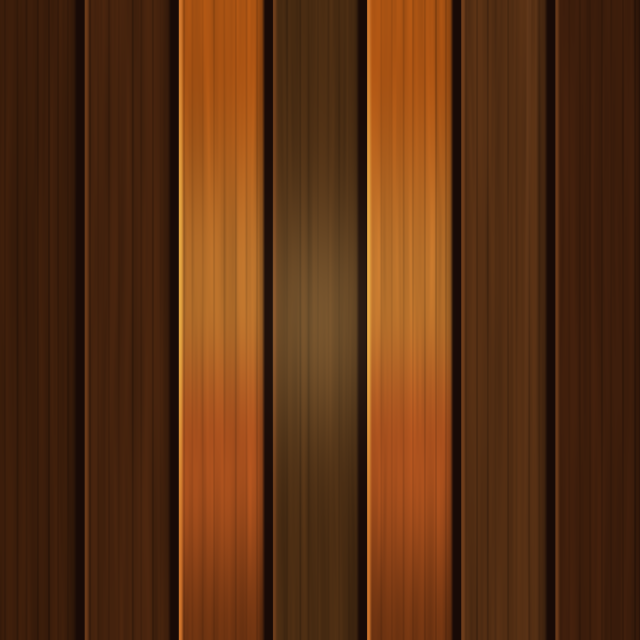
This texture is drawn by a WebGL 2 fragment shader. Its source:

```glsl
#version 300 es
precision highp float;
// Varnished vertical wooden planks, two of them orange, lit by a soft central glow.

uniform vec2 u_resolution;
out vec4 fragColor;

// Layout, in canvas units
const float PLANK_PITCH = 0.1471;
const float FIRST_EDGE = 0.1312;   // left edge of plank 0
const float GAP_WIDTH = 0.0125;
const float RIM_WIDTH = 0.0085;
const float EDGE_SOFT = 0.0022;
const vec2 GLOW_CENTER = vec2(0.497, 0.505);
const vec2 GLOW_SIZE = vec2(0.115, 0.185);

// Grain
const float GRAIN_AMOUNT = 0.20;
const float FINE_AMOUNT = 0.13;
const float GROOVE_AMOUNT = 0.20;
const float GROOVES_PER_PLANK = 9.0;

// Colours
const vec3 GAP_COLOR = vec3(0.095, 0.040, 0.025);
const vec3 GLOW_COLOR = vec3(0.17, 0.155, 0.105);
const vec3 ORANGE_FOOT = vec3(0.43, 0.20, 0.065);
const vec3 ORANGE_RED = vec3(0.665, 0.315, 0.115);
const vec3 ORANGE_GOLD = vec3(0.715, 0.435, 0.165);
const vec3 ORANGE_TOP = vec3(0.665, 0.325, 0.075);
const vec3 GOLD_RIM = vec3(0.91, 0.67, 0.27);
const vec3 AMBER_RIM = vec3(0.83, 0.47, 0.18);
const vec3 BROWN_RIM = vec3(0.47, 0.26, 0.115);
const vec3 STREAK_COLOR = vec3(0.43, 0.25, 0.12);
const vec3 PLANK_COLORS[7] = vec3[7](
  vec3(0.235, 0.115, 0.042), vec3(0.270, 0.135, 0.052), ORANGE_RED,
  vec3(0.285, 0.170, 0.070), ORANGE_RED,
  vec3(0.325, 0.180, 0.075), vec3(0.240, 0.115, 0.045));

float hash(ivec2 cell) {
  uvec2 q = uvec2(cell) * uvec2(1597u, 3812u) + 7919u;
  uint n = (q.x ^ (q.y << 7)) * 747796u + 2891u;
  n = (n ^ (n >> 15)) * 277803u;
  n = (n ^ (n >> 13)) * 12747u;
  return float((n ^ (n >> 16)) & 65535u) / 65535.0;
}

float valueNoise(vec2 p) {
  vec2 cell = floor(p);
  vec2 f = p - cell;
  f = f * f * (3.0 - 2.0 * f);
  ivec2 i = ivec2(cell);
  float low = mix(hash(i), hash(i + ivec2(1, 0)), f.x);
  float high = mix(hash(i + ivec2(0, 1)), hash(i + ivec2(1, 1)), f.x);
  return mix(low, high, f.y);
}

// Soft vertical line of the given half width
float stripe(float x, float center, float halfWidth) {
  return 1.0 - smoothstep(0.3 * halfWidth, 1.5 * halfWidth, abs(x - center));
}

vec3 orangeWood(float y) {
  vec3 color = mix(ORANGE_FOOT, ORANGE_RED, smoothstep(-0.02, 0.28, y));
  color = mix(color, ORANGE_GOLD, smoothstep(0.30, 0.53, y));
  return mix(color, ORANGE_TOP, smoothstep(0.56, 0.92, y));
}

// Brightness factor of the vertical grain
float woodGrain(vec2 uv, float local, float id) {
  float x = uv.x + 0.006 * (valueNoise(vec2(uv.x * 22.0, uv.y * 3.0 + id * 5.0)) - 0.5);
  float broad = valueNoise(vec2(x * 95.0, uv.y * 1.6 + id * 9.0)) - 0.5;
  float fine = valueNoise(vec2(x * 230.0, uv.y * 5.0 + 40.0)) - 0.5;
  float column = local * GROOVES_PER_PLANK;
  float slot = floor(column);
  float seed = hash(ivec2(int(slot) + 31, int(id) + 17));
  float groove = stripe(fract(column), 0.3 + 0.4 * seed, 0.10) * (0.3 + 0.7 * seed);
  return 1.0 + GRAIN_AMOUNT * broad + FINE_AMOUNT * fine - GROOVE_AMOUNT * groove;
}

void main() {
  vec2 uv = gl_FragCoord.xy / u_resolution;
  float soft = max(EDGE_SOFT, 0.75 / u_resolution.x);

  // Plank index and distance from its left edge
  float position = (uv.x - FIRST_EDGE) / PLANK_PITCH;
  float id = floor(position);
  float local = position - id;
  float fromLeft = local * PLANK_PITCH;
  float face = PLANK_PITCH - GAP_WIDTH;
  bool isOrange = id == 1.0 || id == 3.0;

  // Wood body, darker toward the right side
  vec3 color = isOrange ? orangeWood(uv.y) : PLANK_COLORS[clamp(int(id) + 1, 0, 6)];
  float grain = woodGrain(uv, local, id);
  color *= isOrange ? mix(1.0, grain, 0.75) : grain;
  color *= 1.0 - 0.22 * smoothstep(face - 0.018, face, fromLeft);

  // Pale tapering streaks on the plank right of the orange pair
  if (id == 4.0) {
    float fade = 0.25 + 0.75 * smoothstep(0.1, 0.9, uv.y);
    float streak = stripe(fromLeft, 0.101 + 0.006 * uv.y, 0.0035)
                 + 0.5 * stripe(fromLeft, 0.118, 0.002);
    color = mix(color, STREAK_COLOR, 0.55 * streak * fade);
  }

  // Lit left rim
  float midHeight = 1.0 - smoothstep(0.05, 0.48, abs(uv.y - 0.56));
  vec3 rimColor = isOrange ? mix(AMBER_RIM, GOLD_RIM, midHeight) : BROWN_RIM;
  float rim = 1.0 - smoothstep(RIM_WIDTH - 0.005, RIM_WIDTH + 0.001, fromLeft);
  color = mix(color, rimColor, rim * (isOrange ? 0.95 : 0.75));

  // Shadowed gap
  float gap = smoothstep(face - 2.0 * soft, face + soft, fromLeft);
  gap = max(gap, 1.0 - smoothstep(0.0, soft, fromLeft));
  color = mix(color, GAP_COLOR, gap);

  // Central light
  vec2 d = (uv - GLOW_CENTER) / GLOW_SIZE;
  float glow = exp(-dot(d, d));
  color += GLOW_COLOR * glow * (isOrange ? 0.25 : mix(1.0, 0.65, gap));

  fragColor = vec4(clamp(color, 0.0, 1.0), 1.0);
}
```
